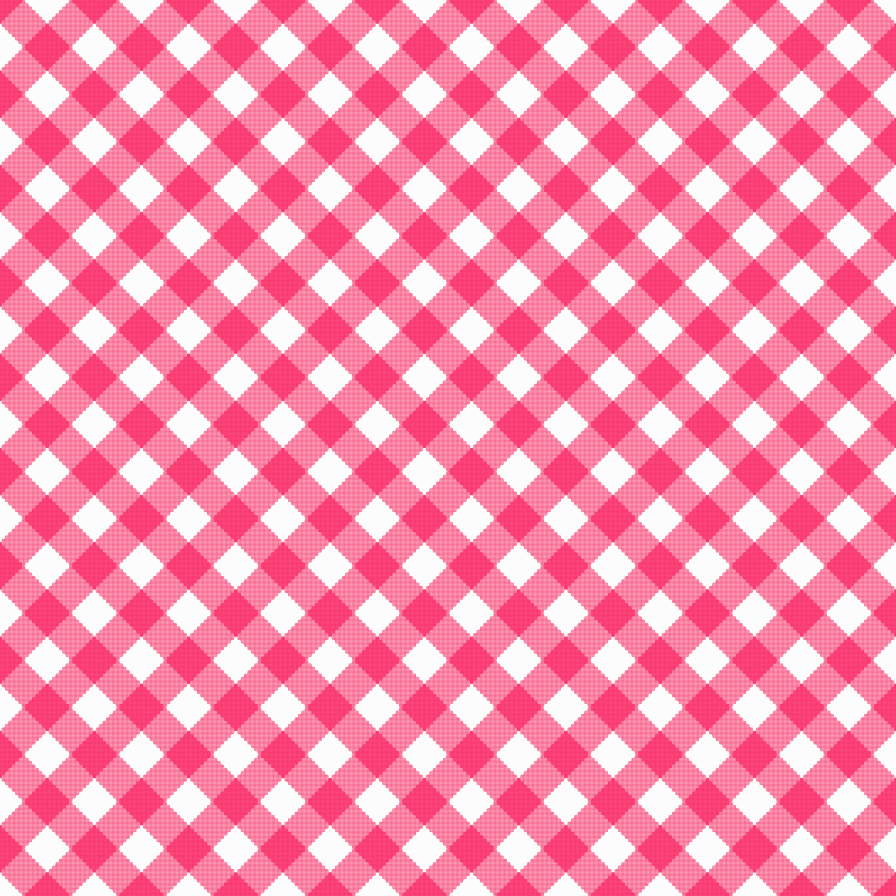
Give the GLSL for this pattern, as a three.js fragment shader.

```glsl
varying vec2 vUv;

const float TAU = 6.2831853;

// Coverage of stripes centred on whole numbers, half a period wide
vec2 stripes(vec2 p, vec2 softness) {
  vec2 d = abs(fract(p + 0.5) - 0.5);
  return 1.0 - smoothstep(0.252 - softness, 0.252 + softness, d);
}

// Over-under thread relief, from -1 to 1
float weave(vec2 p) {
  vec2 threads = sin(TAU * 10.0 * p);
  return threads.x * threads.y;
}

void main() {
  // Bias-cut thread axes: 9.5 repeats across and down
  vec2 cloth = vec2(vUv.x, 1.0 - vUv.y) * 9.5;
  vec2 bias = vec2(cloth.x + cloth.y, cloth.x - cloth.y);
  vec2 softness = 0.5 * fwidth(bias);

  // Crossing threads leave a finely serrated stripe edge
  vec2 serration = 0.01 * sin(TAU * 14.0 * bias.yx);
  vec2 band = stripes(bias + serration, softness);
  float anyBand = max(band.x, band.y);
  float crossing = band.x * band.y;

  // Thread relief is strongest where dyed and white yarns mix
  float relief = weave(bias);
  vec3 white = vec3(0.99);
  vec3 mixedPink = vec3(0.98, 0.51, 0.64) + relief * vec3(0.0, 0.10, 0.07);
  vec3 deepPink = vec3(0.98, 0.25, 0.46) + relief * vec3(0.01, 0.03, 0.02);

  vec3 color = mix(white, mixedPink, anyBand);
  color = mix(color, deepPink, crossing);
  gl_FragColor = vec4(color, 1.0);
}
```
